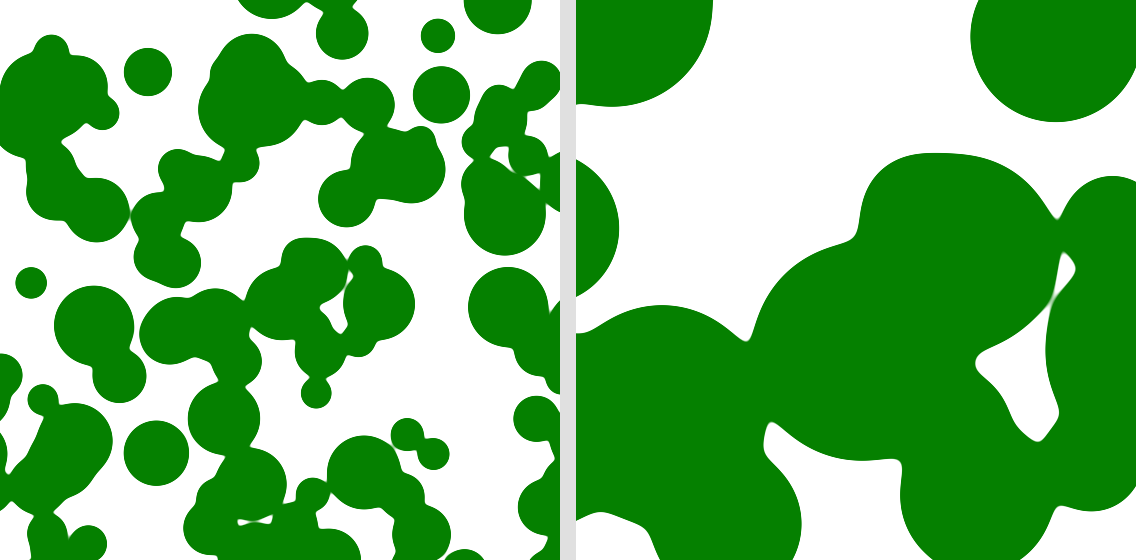
Left: the whole. Right: its middle third, enlarged.
Give the GLSL for this texture, as a WebGL 1 fragment shader.

```glsl
precision highp float;
// Scattered green discs of random size on white, merging into irregular blobs.
// Each coarse cell holds six random discs; an order-independent smooth union
// of the nearby discs fills the narrow necks, then the outline is thresholded.

uniform vec2 u_resolution;

// Sine-free hash: three random values in 0..1.
vec3 hash33(vec3 p) {
  p = fract(p * vec3(0.1031, 0.1030, 0.0973));
  p += dot(p, p.yxz + 33.33);
  return fract((p.xxy + p.yxx) * p.zyx);
}

// Signed distance to the blended discs, in units of the canvas.
float blobDistance(vec2 point) {
  const float cellSize = 0.265;
  const float blend = 0.005;
  vec2 home = floor(point / cellSize);
  float sum = 0.0;

  for (int y = -1; y <= 1; y++) {
    for (int x = -1; x <= 1; x++) {
      vec2 cell = home + vec2(float(x), float(y));
      for (int i = 0; i < 6; i++) {
        vec3 rnd = hash33(vec3(cell + 17.0, float(i) * 7.0 + 3.0));
        vec2 center = (cell + rnd.xy) * cellSize;
        float radius = mix(0.026, 0.074, pow(rnd.z, 1.3));
        sum += exp((radius - distance(point, center)) / blend);
      }
    }
  }
  return -blend * log(max(sum, 1e-9));
}

void main() {
  float pixel = 1.0 / min(u_resolution.x, u_resolution.y);
  float dist = blobDistance(gl_FragCoord.xy * pixel);

  // Crisp edge, smoothed over about one pixel.
  float blob = 1.0 - smoothstep(-0.5 * pixel, 0.5 * pixel, dist);

  vec3 paper = vec3(1.0);
  vec3 green = vec3(0.02, 0.50, 0.0);
  gl_FragColor = vec4(mix(paper, green, blob), 1.0);
}
```
